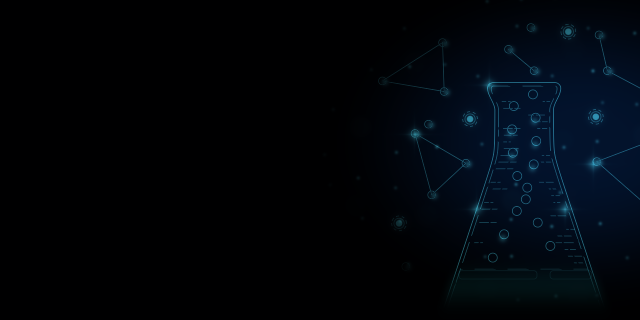
Write a Shadertoy shader that draws this background.

```glsl
// A line-art laboratory flask with bubbles, molecules and sparks on a dark blue halo.
// Shapes are distance functions stroked in teal; dashes, bubbles and dust come from
// formulas and hashes. Units: canvas height = 1, origin at the lower left.

const vec3 BLACK = vec3(0.0, 0.0, 0.004);
const vec3 BLUE = vec3(0.010, 0.073, 0.172);
const vec3 TEAL = vec3(0.17, 0.47, 0.50);
const vec3 LIQUID = vec3(0.008, 0.065, 0.065);

const vec2 HALO_CENTER = vec2(1.82, 0.557);
const vec2 HALO_RADIUS = vec2(0.81, 0.55);

const float FLASK_X = 1.638;
const float FLASK_TOP = 0.742;
const float NECK = 0.091;
const float SHOULDER_Y = 0.518;
const float WALL_SLOPE = 0.333;
const float LIP = 0.023;
const float CORNER = 0.018;
const float BASE_Y = 0.159;

const float LINE = 0.0011;
const float NODE_RADIUS = 0.012;
const float BUBBLE_RADIUS = 0.014;
const int BUBBLES = 15;

// Bonds of the molecules, as start and end
const vec4 BONDS[11] = vec4[11](
    vec4(1.383, 0.867, 1.195, 0.747), vec4(1.195, 0.747, 1.388, 0.714),
    vec4(1.388, 0.714, 1.383, 0.867), vec4(1.297, 0.583, 1.456, 0.490),
    vec4(1.456, 0.490, 1.349, 0.391), vec4(1.349, 0.391, 1.297, 0.583),
    vec4(1.589, 0.846, 1.669, 0.779), vec4(1.872, 0.891, 1.898, 0.779),
    vec4(1.898, 0.779, 2.06, 0.693), vec4(1.865, 0.495, 2.06, 0.569),
    vec4(1.865, 0.495, 2.06, 0.324));
const vec2 ATOMS[3] = vec2[3](vec2(1.659, 0.914), vec2(1.339, 0.612), vec2(1.268, 0.167));
const vec2 CELLS[4] = vec2[4](vec2(1.776, 0.901), vec2(1.469, 0.628),
    vec2(1.862, 0.635), vec2(1.247, 0.302));
const vec2 FLARES[5] = vec2[5](vec2(1.529, 0.734), vec2(1.295, 0.580),
    vec2(1.854, 0.487), vec2(1.490, 0.346), vec2(1.766, 0.346));

float hash(vec2 p) { return fract(sin(dot(p, vec2(127.1, 311.7))) * 43758.5453); }

float fill(float d) { return clamp(0.5 - d * iResolution.y, 0.0, 1.0); }

float stroke(float d) { return fill(abs(d) - LINE); }

float glow(vec2 q, float radius) { return exp(-dot(q, q) / (radius * radius)); }

float segment(vec2 p, vec2 a, vec2 b) {
    vec2 ab = b - a;
    return length(p - a - ab * clamp(dot(p - a, ab) / dot(ab, ab), 0.0, 1.0));
}

float roundBox(vec2 q, vec2 halfSize, float r) {
    vec2 e = abs(q) - halfSize + r;
    return length(max(e, 0.0)) + min(max(e.x, e.y), 0.0) - r;
}

float flaskWidth(float y) {
    float t = SHOULDER_Y - y;
    float cone = 0.5 * (t + sqrt(t * t + 0.0008));
    return NECK + WALL_SLOPE * cone + LIP * smoothstep(0.655, 0.724, y);
}

float flask(vec2 p) {
    vec2 e = vec2((abs(p.x - FLASK_X) - flaskWidth(p.y)) / 1.05, p.y - FLASK_TOP) + CORNER;
    return length(max(e, 0.0)) + min(max(e.x, e.y), 0.0) - CORNER;
}

// Ring with a soft spark at its lower right
float node(vec2 q) {
    return max(0.75 * stroke(length(q) - NODE_RADIUS), 0.5 * glow(q - vec2(0.008, -0.003), 0.011));
}

float cell(vec2 q) {
    float r = length(q);
    float dashes = smoothstep(-0.5, 0.0, sin(8.0 * atan(q.y, q.x)));
    return 0.8 * fill(r - 0.010) + 0.5 * stroke(r - 0.016)
         + 0.6 * dashes * stroke(r - 0.023) + 0.25 * glow(q, 0.022);
}

float flare(vec2 q) {
    vec2 a = abs(q);
    return 0.4 * glow(q, 0.018) + 0.4 * exp(-a.x / 0.020 - a.y / 0.004)
         + 0.4 * exp(-a.x / 0.004 - a.y / 0.020);
}

// One soft speck per grid square, kept away from the borders
vec2 scatter(vec2 p, float size, out float seed) {
    vec2 id = floor(p / size);
    seed = hash(id + 5.3);
    return p - size * (id + 0.3 + 0.4 * vec2(hash(id), hash(id + 17.0)));
}

// Short level marks growing inward from either wall
float levelMarks(vec2 p, float d) {
    const float STEP = 0.021;
    float row = floor(p.y / STEP);
    vec2 id = vec2(row, sign(p.x - FLASK_X));
    float start = 0.010 + 0.02 * hash(id);
    float end = start + 0.02 + 0.035 * hash(id + 3.0);
    float gap = smoothstep(0.0, 0.003, abs(-d - mix(start, end, 0.6)) - 0.001);
    float inRow = stroke(p.y - (row + 0.5) * STEP);
    float span = fill(start + d) * fill(-d - end);
    return inRow * span * gap * step(0.4, hash(id + 9.0)) * step(BASE_Y, p.y) * step(p.y, 0.72);
}

float flaskLines(vec2 p, float d) {
    float dashes = smoothstep(-0.9, -0.6, sin(61.0 * (p.x + p.y)) + 0.6 * sin(143.0 * p.y));
    float light = 0.9 * stroke(d) + 0.65 * dashes * stroke(d + 0.011);
    light += 0.55 * levelMarks(p, d);
    light += 0.4 * dashes * stroke(p.y - BASE_Y) * fill(d + 0.011);
    light += 0.25 * stroke(roundBox(p - vec2(1.556, 0.141), vec2(0.122, 0.013), 0.010));
    light += 0.25 * stroke(roundBox(p - vec2(1.784, 0.141), vec2(0.065, 0.013), 0.010));
    for (int i = 0; i < BUBBLES; i++) {
        float t = float(i) / float(BUBBLES - 1);
        vec2 center = vec2(FLASK_X + mix(0.035, 0.10, t * t) * sin(0.9 + 3.4 * float(i)),
                           mix(0.705, 0.195, t));
        vec2 q = p - center;
        light = max(light, 0.75 * stroke(length(q) - BUBBLE_RADIUS));
        light += 0.4 * step(0.5, hash(vec2(i, 2))) * glow(q + vec2(0.004, 0.012), 0.012);
    }
    return light * smoothstep(0.03, 0.21, p.y);
}

void mainImage(out vec4 fragColor, in vec2 fragCoord) {
    vec2 p = fragCoord / iResolution.y;

    // Halo
    float r = length((p - HALO_CENTER) / HALO_RADIUS);
    float visible = 1.0 - smoothstep(0.4, 1.15, r);
    vec3 color = mix(BLACK, BLUE, 1.0 - smoothstep(0.15, 1.0, r));

    // Flask and liquid
    float d = flask(p);
    float depth = (p.y - 0.105) / 0.055;
    color += LIQUID * exp(-depth * depth) * (1.0 - smoothstep(-0.02, 0.03, d));
    float light = flaskLines(p, d);

    // Molecules
    float molecules = 0.0;
    for (int i = 0; i < 11; i++) {
        vec2 a = BONDS[i].xy, b = BONDS[i].zw;
        molecules = max(molecules, 0.7 * stroke(segment(p, a, b)));
        molecules = max(molecules, max(node(p - a), node(p - b)));
    }
    for (int i = 0; i < 3; i++) molecules = max(molecules, node(p - ATOMS[i]));
    light += molecules * visible;

    // Cells, flares, dust and blurred discs
    for (int i = 0; i < 4; i++) light += cell(p - CELLS[i]) * visible;
    for (int i = 0; i < 5; i++) light += flare(p - FLARES[i]) * visible;
    float seed;
    vec2 q = scatter(p, 0.12, seed);
    light += 0.6 * seed * step(0.4, seed) * glow(q, 0.006) * visible;
    q = scatter(p, 0.24, seed);
    light += 0.05 * seed * (1.0 - smoothstep(0.02, 0.045, length(q))) * visible;

    fragColor = vec4(color + TEAL * min(light, 1.1), 1.0);
}
```
